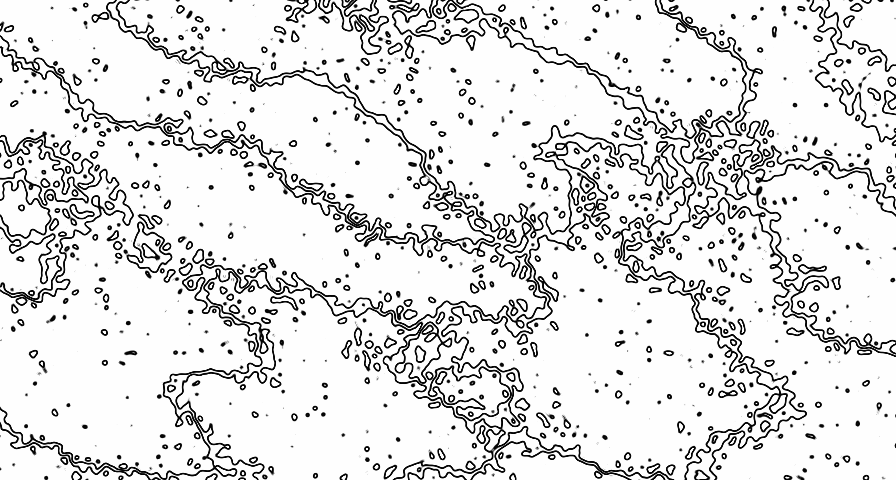
A Shadertoy shader for this texture:

```glsl
const vec3 PAPER = vec3(0.995);
const vec3 INK = vec3(0.015);
const float LINE_HALF_WIDTH = 0.0019;
const vec2 GRAIN_DIR = vec2(0.927, -0.375);

vec2 hash22(vec2 p) {
    vec3 q = fract(p.xyx * vec3(0.1031, 0.1030, 0.0973));
    q += dot(q, q.yzx + 33.33);
    return fract((q.xx + q.yz) * q.zy);
}

float cornerSlope(vec2 cell, vec2 local, vec2 corner) {
    vec2 slope = (hash22(cell + corner) * 2.0 - 1.0) * 1.2;
    return dot(slope, local - corner);
}

// Gradient noise, roughly -0.8 to 0.8
float noise(vec2 p) {
    vec2 cell = floor(p), f = fract(p);
    vec2 u = f * f * f * (f * (f * 6.0 - 15.0) + 10.0);
    float low = mix(cornerSlope(cell, f, vec2(0, 0)),
                    cornerSlope(cell, f, vec2(1, 0)), u.x);
    float high = mix(cornerSlope(cell, f, vec2(0, 1)),
                     cornerSlope(cell, f, vec2(1, 1)), u.x);
    return mix(low, high, u.y);
}

// Signed field whose zero line is the spine of the slanted veins
float veinField(vec2 p, vec2 dir) {
    vec2 q = vec2(dot(p, dir), dot(p, vec2(-dir.y, dir.x)));
    float broad = noise(q * vec2(2.0, 4.6) + 37.3);
    float bends = noise(p * 9.0 + 71.7) * 0.17;
    float jags = noise(p * 23.0 + 13.1) * 0.08;
    return broad + bends + jags;
}

// Flat terraces joined by steep, rough veins
float terrain(vec2 p) {
    float vein = veinField(p, GRAIN_DIR);
    float patches = smoothstep(-0.4, 0.1, noise(p * 3.3 + 53.9));
    float rough = exp(-vein * vein / 0.015) * patches;
    float steps = 2.0 * smoothstep(-0.09, 0.09, vein);
    float grains = noise(p * 46.0 + 91.3) * (0.92 + 1.15 * rough);
    float clumps = noise(p * 19.0 + 29.7) * 0.9 * rough;
    return steps + grains + clumps;
}

// Approximate distance to the nearest contour of the terrain
float contourDistance(vec2 p, float eps) {
    vec2 e = vec2(eps, 0.0);
    vec2 slope = vec2(terrain(p + e.xy) - terrain(p - e.xy),
                      terrain(p + e.yx) - terrain(p - e.yx)) / (2.0 * eps);
    float level = abs(fract(terrain(p)) - 0.5);
    return level / max(length(slope), 22.0);
}

void mainImage(out vec4 fragColor, in vec2 fragCoord) {
    vec2 p = fragCoord / iResolution.y;
    float soft = 0.5 / iResolution.y;
    float d = contourDistance(p, 0.0008);
    float ink = 1.0 - smoothstep(LINE_HALF_WIDTH - soft, LINE_HALF_WIDTH + soft, d);
    fragColor = vec4(mix(PAPER, INK, ink), 1.0);
}
```
